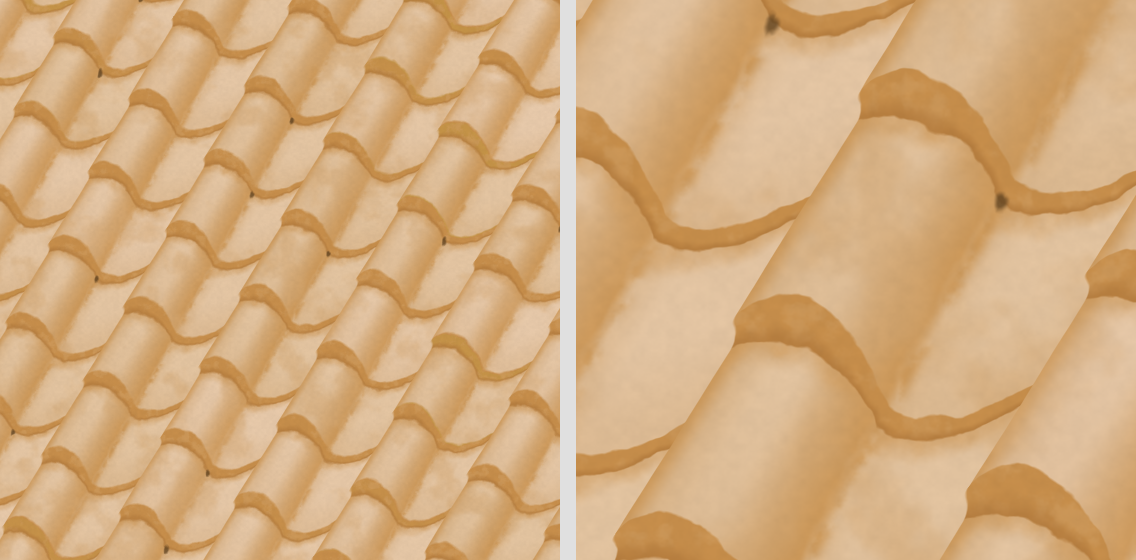
Left: the whole. Right: its middle third, enlarged.
Reproduce this texture procedurally as a WebGL 1 fragment shader.

```glsl
precision highp float;
uniform vec2 u_resolution;

// Lattice: one step across the columns, one step up a column
const vec2 ACROSS = vec2(0.2083, 0.0247);
const vec2 ALONG = vec2(0.0729, 0.1328);
const vec2 ORIGIN = vec2(0.4766, 0.570);
const float CREASE = 0.63; // where the barrel meets the pan

const vec3 PALE = vec3(0.895, 0.78, 0.655);
const vec3 SAND = vec3(0.85, 0.71, 0.55);
const vec3 TAN = vec3(0.82, 0.65, 0.45);
const vec3 OCHRE = vec3(0.80, 0.60, 0.36);
const vec3 CLAY = vec3(0.77, 0.55, 0.29);
const vec3 UMBER = vec3(0.69, 0.47, 0.23);

float hash(vec2 p) {
  return fract(sin(dot(p, vec2(127.1, 311.7))) * 43758.545);
}

float noise(vec2 p) {
  vec2 i = floor(p), f = fract(p);
  f = f * f * (3.0 - 2.0 * f);
  return mix(mix(hash(i), hash(i + vec2(1, 0)), f.x),
             mix(hash(i + vec2(0, 1)), hash(i + vec2(1, 1)), f.x), f.y);
}

float fbm(vec2 p) {
  float sum = 0.0, amp = 0.5;
  for (int i = 0; i < 4; i++) {
    sum += amp * noise(p);
    p = p * 2.03 + 17.3;
    amp *= 0.5;
  }
  return sum;
}

// Lip outline: skewed arch over the barrel, shallow sag over the pan
float lipHeight(float f) {
  float a = clamp(f / CREASE, 0.0, 1.0);
  float b = (f - CREASE) / 0.42;
  float arch = 0.25 - 0.45 * a + 0.65 * sqrt(a) * (1.0 - a);
  float sag = -0.2 + 0.03 * b - 0.4 * b * (1.0 - b);
  return f < CREASE ? arch : sag;
}

float lipJitter(float col, float row) {
  return 0.1 * hash(vec2(col, row) + 3.7);
}

// x: distance below the upper lip, y: distance to the lower lip, z: row
vec3 tileSpan(float f, float v, float col, float wobble) {
  float w = lipHeight(f) - v + 0.05 + wobble;
  float row = floor(w);
  if (w - row < lipJitter(col, row)) row -= 1.0;
  float s = w - row - lipJitter(col, row);
  return vec3(s, 1.0 + lipJitter(col, row + 1.0) - lipJitter(col, row) - s, row);
}

// Left outline of the barrel, wider towards its lower end
float barrelEdge(float s) {
  return 0.012 + 0.055 * smoothstep(0.0, 0.22, s) * (1.0 - clamp(s, 0.0, 1.0));
}

vec3 barrelShade(float a, float s) {
  vec3 c = mix(OCHRE, SAND, smoothstep(-0.02, 0.14, a));
  c = mix(c, PALE, smoothstep(0.08, 0.32, a) * (1.0 - 0.55 * s));
  c = mix(c, TAN, smoothstep(0.42, 0.78, a));
  return mix(c, OCHRE, smoothstep(0.68, 0.98, a));
}

vec3 tileColor(float f, float col, vec3 span, vec2 p, float px) {
  float s = span.x;
  vec2 id = vec2(col, span.z);
  float rough = fbm(p * 75.0);
  float aa = 12.0 * px;

  // Barrel and pan surfaces
  float edge = barrelEdge(s);
  vec3 barrel = barrelShade((f - edge) / (CREASE - edge), s);
  vec3 pan = mix(PALE, SAND, 0.15 + 0.55 * smoothstep(0.45, 1.0, s));
  pan = mix(pan, SAND, 0.6 * (1.0 - smoothstep(0.64, 0.78, f)));
  vec3 c = mix(barrel, pan, smoothstep(0.59, 0.65, f + 0.05 * (rough - 0.5)));

  // Mortar crease, stains and a tint for each tile
  float d = (f - CREASE) / 0.035;
  c = mix(c, OCHRE, exp(-d * d) * smoothstep(0.25, 0.7, rough));
  c = mix(c, TAN, 0.5 * smoothstep(0.48, 0.75, fbm(p * 19.0 + 5.0)));
  c *= 1.0 + vec3(0.02, 0.03, 0.07) * (hash(id + 9.1) - 0.5);

  // Lip face, its dark underside and the shade it casts
  float a = clamp(f / CREASE, 0.0, 1.0);
  float thick = mix(0.20, 0.095, smoothstep(0.1, 1.0, a)) + 0.03 * (rough - 0.5);
  vec3 lip = mix(CLAY, vec3(0.76, 0.58, 0.27), 0.7 * smoothstep(0.72, 1.0, hash(id)));
  lip = mix(lip, OCHRE, 0.7 * smoothstep(0.45, 0.7, rough));
  vec3 face = mix(lip, UMBER, 0.75 * smoothstep(0.5, 1.0, s / thick));
  c = mix(c, OCHRE, (1.0 - smoothstep(thick, thick + 0.13, s)) * (0.25 + 0.7 * rough));
  c = mix(face, c, smoothstep(thick - aa, thick + aa, s));
  c = mix(lip, c, smoothstep(0.0, 2.0 * aa, span.y));

  // Occasional grime where the lip meets the crease
  vec2 q = vec2((f - CREASE) * 1.6, s - 0.1) + 0.05 * (rough - 0.5);
  float grime = step(0.7, hash(id + 21.0)) * (1.0 - smoothstep(0.015, 0.055, length(q)));
  return mix(c, vec3(0.36, 0.25, 0.12), 0.75 * grime);
}

void main() {
  vec2 p = gl_FragCoord.xy / u_resolution;
  float px = 1.0 / min(u_resolution.x, u_resolution.y);
  vec2 r = p - ORIGIN;
  float det = ACROSS.x * ALONG.y - ACROSS.y * ALONG.x;
  float u = (r.x * ALONG.y - r.y * ALONG.x) / det;
  float v = (r.y * ACROSS.x - r.x * ACROSS.y) / det;
  u += 0.012 * (noise(p * 14.0) - 0.5);
  float wobble = 0.06 * (fbm(p * 55.0) - 0.5);

  // Each barrel overlaps the pan of the column on its left
  float col = floor(u), f = u - col;
  vec3 near = tileSpan(f, v, col, wobble);
  vec3 behind = tileSpan(f + 1.0, v, col - 1.0, wobble);
  float aa = 5.0 * px, edge = barrelEdge(near.x);
  vec3 color = mix(tileColor(f + 1.0, col - 1.0, behind, p, px),
                   tileColor(f, col, near, p, px),
                   smoothstep(edge - aa, edge + aa, f));

  // Fine plaster grain
  color *= 1.0 + 0.05 * (fbm(p * 190.0) - 0.48);
  gl_FragColor = vec4(color, 1.0);
}
```
